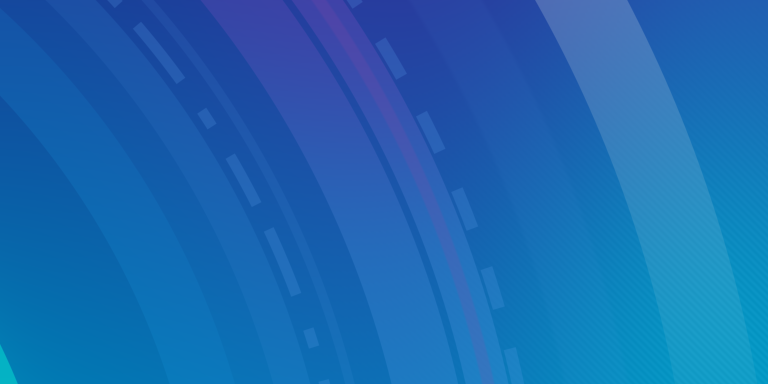
Give the GLSL for this background, as a Shadertoy shader.

```glsl
// Blue gradient background with translucent concentric arcs, dashed rings and a cyan corner glow.

// Geometry, in canvas heights
const vec2 ARC_CENTER = vec2(-1.432, -0.596);
const vec2 GLOW_CENTER = vec2(1.92, 0.10);
const float GLOW_RADIUS = 0.55;
const float CORE_RADIUS = 1.594;

// Dashed rings: radius and half width, then period and phase in degrees
const vec2 INNER_RING = vec2(2.354, 0.014);
const vec2 OUTER_RING = vec2(2.844, 0.016);
const vec2 INNER_DASH = vec2(15.45, 10.4);
const vec2 OUTER_DASH = vec2(4.40, 15.2);

// Base gradient
const vec3 TOP_LEFT = vec3(0.08, 0.26, 0.60);
const vec3 TOP_MIDDLE = vec3(0.155, 0.235, 0.62);
const vec3 TOP_RIGHT = vec3(0.13, 0.36, 0.69);
const vec3 LOW_LEFT = vec3(0.00, 0.47, 0.70);
const vec3 LOW_MIDDLE = vec3(0.05, 0.43, 0.71);
const vec3 LOW_RIGHT = vec3(0.03, 0.54, 0.75);

// Overlays
const vec3 VIOLET = vec3(0.55, 0.33, 0.78);
const vec3 SKY = vec3(0.35, 0.62, 0.92);
const vec3 AZURE = vec3(0.10, 0.60, 0.88);
const vec3 PALE = vec3(0.85, 0.90, 0.92);
const vec3 ORCHID = vec3(0.56, 0.28, 0.66);
const vec3 CYAN = vec3(0.00, 0.68, 0.80);
const vec3 AQUA = vec3(0.02, 0.80, 0.80);
const float HATCH_COUNT = 75.0;
const float HATCH_STRENGTH = 0.012;

// Smooth mask of the interval lo..hi
float band(float x, float lo, float hi, float soft) {
    return smoothstep(lo - soft, lo + soft, x)
         - smoothstep(hi - soft, hi + soft, x);
}

// Three colour stops across the width
vec3 threeStops(vec3 left, vec3 middle, vec3 right, float x) {
    const float MIDDLE_X = 0.52;
    vec3 c = mix(left, middle, smoothstep(0.0, MIDDLE_X, x));
    return mix(c, right, smoothstep(MIDDLE_X, 1.0, x));
}

vec3 baseGradient(vec2 uv) {
    vec3 top = threeStops(TOP_LEFT, TOP_MIDDLE, TOP_RIGHT, uv.x);
    vec3 low = threeStops(LOW_LEFT, LOW_MIDDLE, LOW_RIGHT, uv.x);
    return mix(low, top, uv.y);
}

void mainImage(out vec4 fragColor, in vec2 fragCoord) {
    vec2 uv = fragCoord / iResolution.xy;
    vec2 p = fragCoord / iResolution.y;
    float soft = 0.75 / iResolution.y;

    // Polar coordinates around the shared arc centre
    vec2 q = p - ARC_CENTER;
    float r = length(q);
    float angle = degrees(atan(q.y, q.x));
    float angleSoft = degrees(soft / r);

    // Base and corner glow
    vec3 color = baseGradient(uv);
    float glow = exp(-dot(p - GLOW_CENTER, p - GLOW_CENTER) / (GLOW_RADIUS * GLOW_RADIUS));
    color = mix(color, CYAN, 0.45 * glow);

    // Fine diagonal hatching inside the glow
    float hatch = cos(6.28318 * HATCH_COUNT * (p.x + p.y) * 0.7071);
    color += HATCH_STRENGTH * glow * hatch;

    // Small bright core in the lower left
    float core = 1.0 - smoothstep(CORE_RADIUS - soft, CORE_RADIUS + soft, r);
    color = mix(color, AQUA, 0.6 * core + 0.10 * exp(-12.0 * max(r - CORE_RADIUS, 0.0)));

    // Inner translucent arcs
    color = mix(color, AZURE, 0.18 * band(r, 1.966, 2.129, soft));
    color = mix(color, AZURE, 0.06 * band(r, 2.129, 2.318, soft));
    color = mix(color, SKY, 0.09 * band(r, 2.225, 2.318, soft));
    color = mix(color, SKY, 0.10 * band(r, 2.406, 2.430, soft));

    // Central arcs turn from blue to violet towards the top
    vec3 tint = mix(SKY, VIOLET, smoothstep(0.25, 1.0, uv.y));
    color = mix(color, tint, 0.22 * band(r, 2.523, 2.692, soft));
    color = mix(color, tint, 0.24 * band(r, 2.711, 2.820, soft));
    color = mix(color, ORCHID, 0.19 * band(r, 2.753, 2.784, 2.0 * soft));
    color = mix(color, SKY, 0.05 * band(r, 2.964, 3.125, 4.0 * soft));

    // Inner ring: long, short and medium dashes
    float t = mod(angle - INNER_DASH.y, INNER_DASH.x);
    float dashes = band(t, 1.0, 4.5, angleSoft)
                 + band(t, 6.7, 7.9, angleSoft)
                 + band(t, 10.2, 14.7, angleSoft);
    float ring = band(abs(r - INNER_RING.x), -1.0, INNER_RING.y, soft);
    color = mix(color, SKY, 0.22 * ring * dashes);

    // Outer ring: even dashes
    t = mod(angle - OUTER_DASH.y, OUTER_DASH.x);
    ring = band(abs(r - OUTER_RING.x), -1.0, OUTER_RING.y, soft);
    color = mix(color, SKY, 0.22 * ring * band(t, 1.0, 3.2, angleSoft));

    // Wide pale arc, fading downwards
    float paleAlpha = mix(0.06, 0.23, uv.y);
    color = mix(color, PALE, paleAlpha * band(r, 3.245, 3.456, soft));

    fragColor = vec4(color, 1.0);
}
```
